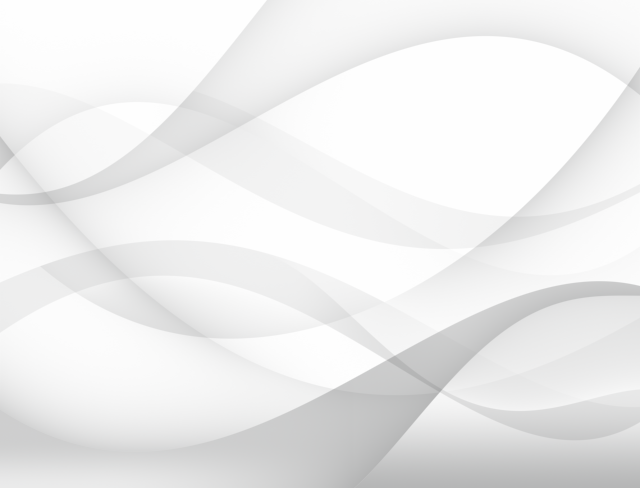
This background is drawn by a WebGL 2 fragment shader. Its source:

```glsl
#version 300 es
precision highp float;
uniform vec2 u_resolution;
out vec4 outColor;

// A wave passes five evenly spaced heights, measured down from the top.
struct Wave { vec2 span; float first; vec4 rest; };
const vec2 FULL = vec2(0.0, 1.0);
const Wave RISE_TOP = Wave(vec2(0.0, 0.5), 0.397, vec4(0.372, 0.257, 0.070, -0.128));
const Wave RISE_LOW = Wave(FULL, 0.416, vec4(0.346, 0.171, 0.074, 0.195));
const Wave SAG_TOP = Wave(vec2(0.25, 1.0), 0.171, vec4(0.265, 0.390, 0.444, 0.377));
const Wave SAG_LOW = Wave(FULL, 0.171, vec4(0.288, 0.459, 0.506, 0.394));
const Wave HUMP = Wave(FULL, 0.348, vec4(0.212, 0.354, 0.536, 0.505));
const Wave FALL = Wave(FULL, 0.279, vec4(0.623, 0.791, 0.789, 0.651));
const Wave CLIMB = Wave(FULL, 0.466, vec4(0.676, 0.668, 0.499, 0.137));
const Wave BAND_TOP = Wave(FULL, 0.579, vec4(0.493, 0.557, 0.727, 0.834));
const Wave BAND_LOW = Wave(FULL, 0.682, vec4(0.565, 0.659, 0.848, 0.865));
const Wave BOWL = Wave(vec2(0.39, 1.0), 0.517, vec4(0.640, 0.801, 0.839, 0.798));
const Wave FLOOR = Wave(FULL, 0.839, vec4(0.923, 0.812, 0.639, 0.586));
const Wave LENS = Wave(vec2(0.552, 1.0), 1.002, vec4(0.839, 0.690, 0.616, 0.606));

const vec3 PAPER = vec3(0.997);
const vec3 INK = vec3(0.0, 0.008, 0.012);
const float GRAIN = 0.002;
const float EDGE = 0.8;

float hash(vec2 p) {
    return fract(sin(dot(p, vec2(12.9898, 78.233))) * 43758.5453);
}

// Quartic through the five heights, with straight ends beyond them
float height(Wave w, float x) {
    float along = 4.0 * (x - w.span.x) / (w.span.y - w.span.x);
    float s = clamp(along, 0.0, 4.0);
    vec4 d1 = w.rest - vec4(w.first, w.rest.xyz);
    vec3 d2 = d1.yzw - d1.xyz;
    vec2 d3 = d2.yz - d2.xy;
    float d4 = d3.y - d3.x;
    float tail = (along - s) * (along < 0.0 ? d1.x : d1.w);
    return w.first + tail + s * (d1.x + (s - 1.0) / 2.0 * (d2.x
        + (s - 2.0) / 3.0 * (d3.x + (s - 3.0) / 4.0 * d4)));
}

// Approximate signed distance, positive below the wave
float depth(Wave w, vec2 p) {
    const float STEP = 0.002;
    float aspect = u_resolution.x / u_resolution.y;
    float slope = (height(w, p.x + STEP) - height(w, p.x - STEP)) / (2.0 * STEP * aspect);
    return (p.y - height(w, p.x)) / sqrt(1.0 + slope * slope);
}

float inside(float d) {
    float soft = EDGE / u_resolution.y;
    return smoothstep(-soft, soft, d);
}

float glow(float d, float width) {
    return exp(-abs(d) / width);
}

void main() {
    vec2 p = gl_FragCoord.xy / u_resolution;
    p.y = 1.0 - p.y;
    float leftSide = 1.0 - smoothstep(0.2, 0.6, p.x);
    float rightSide = smoothstep(0.5, 0.85, p.x);

    float riseTop = depth(RISE_TOP, p), riseLow = depth(RISE_LOW, p);
    float sagTop = depth(SAG_TOP, p), sagLow = depth(SAG_LOW, p);
    float hump = depth(HUMP, p), fall = depth(FALL, p), climb = depth(CLIMB, p);
    float bandTop = depth(BAND_TOP, p), bandLow = depth(BAND_LOW, p);
    float bowl = depth(BOWL, p), ground = depth(FLOOR, p), lens = depth(LENS, p);
    float aboveGround = inside(-ground);
    float light = 1.0;

    // Rising ribbon, with shade along both edges
    float rise = inside(riseTop) * inside(-riseLow);
    light *= 1.0 - rise * (0.01 + 0.08 * glow(riseTop, 0.06) + 0.09 * glow(riseLow, 0.045));
    light *= 1.0 - 0.05 * leftSide * inside(riseLow) * glow(riseLow, 0.07);

    // Hump and sagging ribbon
    float sag = inside(sagTop) * inside(-sagLow) * inside(riseTop);
    light *= 1.0 - sag * (0.025 + 0.025 * rightSide);
    light *= 1.0 - 0.02 * inside(hump) * inside(-sagLow) * smoothstep(0.2, 0.4, p.x);
    light *= 1.0 - 0.02 * inside(sagLow) * inside(-riseTop);
    light *= 1.0 - 0.05 * leftSide * inside(-hump) * glow(hump, 0.045);
    light *= 1.0 - 0.09 * leftSide * inside(-hump) * inside(fall) * inside(-riseTop);
    light *= 1.0 - 0.02 * rightSide * inside(hump) * glow(hump, 0.08) * aboveGround;

    // Steep sweeps crossing from either side
    light *= 1.0 - 0.14 * rightSide * inside(climb) * glow(climb, 0.06) * aboveGround;
    light *= 1.0 - 0.05 * (1.0 - rightSide) * inside(-climb) * inside(bandTop) * glow(climb, 0.05);
    light *= 1.0 - leftSide * (0.12 * inside(fall) * glow(fall, 0.035)
        + 0.07 * inside(-fall) * glow(fall, 0.045));
    float farFall = inside(fall) * smoothstep(0.4, 0.55, p.x);
    light *= 1.0 - 0.05 * farFall * inside(-lens) * glow(fall, 0.03);
    light *= 1.0 - 0.03 * rightSide * farFall * inside(-bowl) * inside(lens);

    // Middle band, the pale hollow under it and the bowl that splits from it
    float split = inside(-bowl) * smoothstep(0.39, 0.5, p.x);
    light *= 1.0 - 0.055 * inside(bandTop) * inside(-bandLow) * (1.0 - 0.4 * split - 0.4 * rightSide);
    light *= 1.0 - 0.05 * leftSide * inside(bandLow) * inside(-climb) * (1.0 - glow(bandLow, 0.05));
    light *= 1.0 - 0.06 * inside(bowl) * inside(-bandLow) * smoothstep(0.45, 0.62, p.x);

    // Shaded base of the large white pool
    light *= 1.0 - 0.17 * leftSide * aboveGround * inside(fall) * glow(ground, 0.065);

    // Ground, left of the lens
    float field = inside(ground) * inside(-lens);
    float lift = smoothstep(0.90, 1.0, p.y) * (1.0 - smoothstep(0.15, 0.6, p.x));
    float fade = 0.06 * smoothstep(0.55, 0.75, p.x);
    light *= 1.0 - field * (mix(0.19, 0.08, lift) - fade + 0.11 * glow(lens, 0.07));

    // Lens interior and the darkening corner
    float lensShade = 0.08 * (1.0 - glow(bowl, 0.06)) + 0.04 * glow(lens, 0.04);
    light *= 1.0 - inside(lens) * inside(-bowl) * lensShade;
    float corner = smoothstep(0.80, 1.03, p.y);
    light *= 1.0 - inside(lens) * inside(bowl) * (0.03 + 0.27 * corner);

    light += GRAIN * (hash(floor(p * 500.0)) - 0.5);
    outColor = vec4(mix(INK, PAPER, clamp(light, 0.0, 1.0)), 1.0);
}
```
